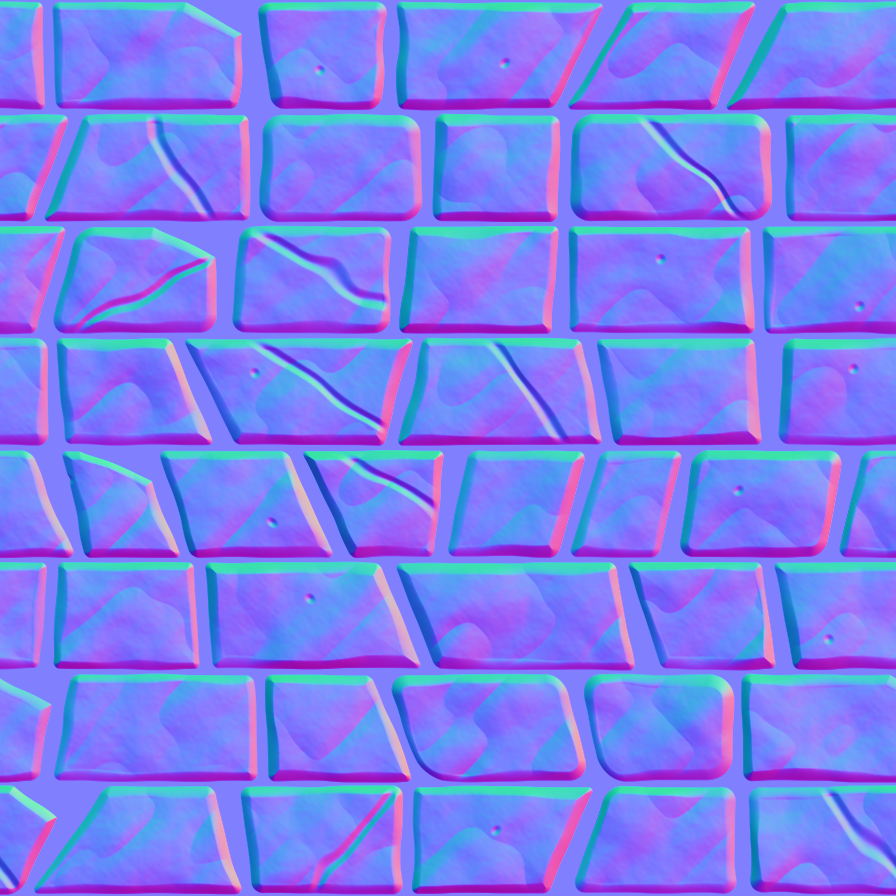
Write a three.js fragment shader that draws this texture map.

```glsl
// Tangent-space normal map of a rough stone wall: eight courses of leaning blocks.
// A height field (joints, bevels, chips, cracks, pits, relief) is differenced
// over a small step, and the resulting slope is packed as a normal colour.
varying vec2 vUv;

const float COURSES = 8.0;
const float STONES = 5.0;          // stones in an ordinary course
const float DENSE_STONES = 7.0;    // stones in the one crowded course
const float DENSE_COURSE = 3.0;
const float FIRST_JOINT = 0.062;
const float JITTER = 0.085;        // shift of joints along a course
const float SLANT = 0.065;         // lean of joints over a course
const float GAP = 0.0045;          // half width of upright joints
const float WEDGE = 0.026;         // extra opening of some joints
const float BED_GAP = 0.0022;      // half width of level joints
const float BEVEL = 0.0105;
const float RISE = 0.0125;
const float DOME = 0.0035;         // soft rounding inside the bevel
const float CRACK_WIDTH = 0.0085;
const float CRACK_DEPTH = 0.0075;
const float CRACK_SHARE = 0.2;
const float CHIP_SHARE = 0.14;
const float PIT_SHARE = 0.35;
const float PIT_RADIUS = 0.0065;
const vec2 LEAN = vec2(0.7, 0.25); // sideways turn of up and down slopes
const float STEP = 0.0011;

float hash(vec2 p) {
  return fract(sin(dot(p, vec2(127.1, 311.7))) * 43758.5453);
}

// Value noise that wraps after the given number of cells
float noise(vec2 p, vec2 period) {
  vec2 i = floor(p), f = fract(p);
  f = f * f * f * (f * (f * 6.0 - 15.0) + 10.0);
  vec2 a = mod(i, period), b = mod(i + 1.0, period);
  return mix(mix(hash(a), hash(vec2(b.x, a.y)), f.x),
             mix(hash(vec2(a.x, b.y)), hash(b), f.x), f.y);
}

float tiled(vec2 p, float cells) {
  return noise(p * cells, vec2(cells));
}

// Left and right side of a joint at height t within its course
vec2 jointSides(float i, float row, float count, float t) {
  float n = mod(i, count);
  vec2 key = vec2(n, row);
  float s = 2.0 * hash(key + 7.1) - 1.0;
  float shift = (hash(key + 0.3) - 0.5) * JITTER * STONES / count;
  shift *= n < 0.5 ? 0.2 : 1.0;
  float x = FIRST_JOINT + i / count + shift + SLANT * s * abs(s) * (t - 0.5);
  float open = WEDGE * pow(hash(key + 4.9), 3.0);
  float spread = hash(key + 9.4) < 0.5 ? t : 1.0 - t;
  return x + vec2(-GAP, GAP + open * spread);
}

// Uneven stone face: slanting creases, broad swells and fine grain
float relief(vec2 p, vec2 key) {
  vec2 q = vec2(p.x - p.y, p.x + p.y);
  vec2 seed = floor(key * vec2(3.0, 5.0));
  float h = 0.017 * noise(q * vec2(10.0, 6.0) + seed, vec2(10.0, 6.0));
  h += 0.011 * abs(noise(q * vec2(17.0, 9.0) + seed, vec2(17.0, 9.0)) - 0.5);
  h += 0.0035 * tiled(p, 31.0);
  h += 0.0007 * tiled(p, 83.0);
  return h + 0.00022 * tiled(p, 210.0);
}

float wallHeight(vec2 p) {
  float row = mod(floor(p.y * COURSES), COURSES);
  float t = fract(p.y * COURSES);
  float count = row == DENSE_COURSE ? DENSE_STONES : STONES;

  // Stone between the nearest joints
  float left = -9.0, right = 9.0, id = 0.0;
  for (int i = -1; i < 9; i++) {
    vec2 sides = jointSides(float(i), row, count, t);
    if (0.5 * (sides.x + sides.y) <= p.x) { left = sides.y; id = float(i); }
    else right = min(right, sides.x);
  }
  vec2 key = vec2(mod(id, count), row);

  // Distance to the rounded, wavering outline
  float wobble = 0.005 * tiled(p, 23.0);
  vec2 low = vec2(p.x - left, t / COURSES - BED_GAP) - wobble * vec2(0.9, 0.6);
  vec2 high = vec2(right - p.x, (1.0 - t) / COURSES - BED_GAP) - wobble * vec2(0.9, 0.5);
  vec2 d = min(low, high);
  float r = mix(0.006, 0.028, pow(hash(key + 3.3), 4.0));
  float inside = r - length(max(r - d, 0.0)) + max(min(d.x, d.y) - r, 0.0);
  if (hash(key + 5.7) < CHIP_SHARE) inside = min(inside, dot(high, vec2(0.45, 0.89)) - 0.03);

  // Bevel, dome and face
  float c = clamp(inside / (BEVEL * (0.65 + 0.7 * tiled(p, 19.0))), 0.0, 1.0);
  float h = RISE * (1.0 - pow(1.0 - c, 1.5));
  h += DOME * (1.0 - exp(-max(inside, 0.0) / 0.018)) + c * (relief(p, key) - 0.012);

  // Diagonal crack
  vec2 q = vec2(p.x - 0.5 * (left + right), (t - 0.5) / COURSES);
  if (hash(key + 2.7) < CRACK_SHARE) {
    float a = (0.55 + 0.5 * hash(key + 6.2)) * (hash(key + 8.8) < 0.35 ? -1.0 : 1.0);
    float line = dot(q, vec2(cos(a), sin(a))) - 0.02 + 0.022 * (tiled(p, 18.0) - 0.5);
    h -= c * CRACK_DEPTH * (1.0 - smoothstep(0.0, CRACK_WIDTH, abs(line)));
  }
  // Small round pit
  if (hash(key + 1.9) < PIT_SHARE) {
    vec2 pit = (vec2(hash(key + 12.4), hash(key + 15.6)) - 0.5) * vec2(0.11, 0.06);
    h -= 0.0035 * (1.0 - smoothstep(0.0, PIT_RADIUS, length(q - pit)));
  }
  return max(h, 0.0);
}

void main() {
  vec2 e = vec2(STEP, 0.0);
  vec2 slope = vec2(wallHeight(vUv - e.xy) - wallHeight(vUv + e.xy),
                    wallHeight(vUv - e.yx) - wallHeight(vUv + e.yx)) / (2.0 * STEP);
  slope.x -= LEAN.x * max(slope.y, 0.0) + LEAN.y * min(slope.y, 0.0);
  gl_FragColor = vec4(normalize(vec3(slope, 1.0)) * 0.5 + 0.5, 1.0);
}
```
